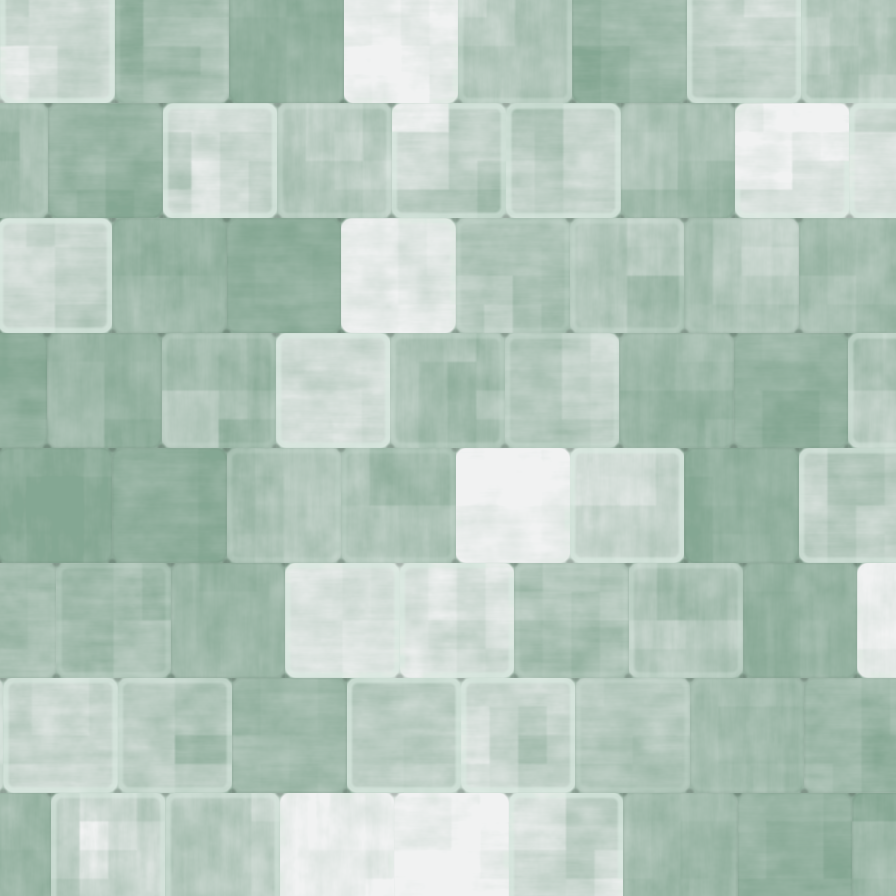
Write a WebGL 2 fragment shader that draws this pattern.

```glsl
#version 300 es
precision highp float;
// Rows of rounded square tiles in running bond, from sage green to white.
// Each tile hashes its own tone, then gets soft rectangular patches, brushed
// mottling, a pale rim and small dark dots where the corners meet.

uniform vec2 u_resolution;
out vec4 fragColor;

const vec2 TILE_COUNT = vec2(7.83, 7.8);
const float ROW_START = 0.1;
const float CORNER_RADIUS = 0.1;
const vec3 SAGE = vec3(0.565, 0.685, 0.615);
const vec3 WHITE = vec3(0.945, 0.95, 0.95);
const vec3 MINT = vec3(0.86, 0.925, 0.89);

float hash(vec2 p) {
  return fract(sin(dot(p, vec2(127.1, 311.7))) * 43758.545);
}

float valueNoise(vec2 p) {
  vec2 cell = floor(p);
  vec2 f = fract(p);
  f = f * f * (3.0 - 2.0 * f);
  float low = mix(hash(cell), hash(cell + vec2(1.0, 0.0)), f.x);
  float high = mix(hash(cell + vec2(0.0, 1.0)), hash(cell + 1.0), f.x);
  return mix(low, high, f.y);
}

float fbm(vec2 p) {
  float sum = 0.0;
  float weight = 0.5;
  for (int i = 0; i < 4; i++) {
    sum += weight * valueNoise(p);
    p = p * 2.03 + 17.3;
    weight *= 0.5;
  }
  return sum / 0.9375;
}

float roundedBox(vec2 p, vec2 halfSize, float radius) {
  vec2 q = abs(p) - halfSize + radius;
  return length(max(q, 0.0)) + min(max(q.x, q.y), 0.0) - radius;
}

// Base tone of a tile: 0 is sage, 1 is white
float tileTone(vec2 id) {
  return pow(hash(id + 3.7), 1.4);
}

// Sum of soft rectangles snapped to quarters of the tile
float patches(vec2 local, vec2 id) {
  float sum = 0.0;
  for (int i = 0; i < 5; i++) {
    vec2 seed = id * 1.7 + float(i) * vec2(5.3, 9.1);
    vec2 center = floor(vec2(hash(seed), hash(seed + 2.3)) * 5.0) / 4.0 - 0.5;
    vec2 halfSize = 0.25 + 0.25 * floor(vec2(hash(seed + 4.1), hash(seed + 6.7)) * 2.0);
    float d = roundedBox(local - center, halfSize, 0.01);
    float cover = 1.0 - smoothstep(-0.015, 0.015, d);
    sum += cover * (hash(seed + 8.9) - 0.5);
  }
  return sum;
}

// Cloudy wear with streaks along one axis, chosen per tile
float wear(vec2 p, vec2 id) {
  vec2 stretch = hash(id + 21.0) < 0.5 ? vec2(2.0, 16.0) : vec2(16.0, 2.0);
  float clouds = fbm(p * 5.0 + id * 3.1) - 0.5;
  float streaks = fbm(p * stretch + id * 5.7) - 0.5;
  return clouds + 0.6 * streaks;
}

void main() {
  vec2 uv = gl_FragCoord.xy / u_resolution;
  vec2 grid = uv * TILE_COUNT + vec2(0.0, ROW_START);

  // Running bond with a slight drift of each row
  float row = floor(grid.y);
  float shift = mod(row, 2.0) < 0.5 ? 0.46 : 0.0;
  shift += (hash(vec2(row, 4.0)) - 0.5) * 0.1;
  grid.x -= shift;
  vec2 id = vec2(floor(grid.x), row);
  vec2 local = fract(grid) - 0.5;

  // Tone inside the tile
  float base = tileTone(id);
  float contrast = 0.14 + 0.8 * base * (1.0 - base);
  float tone = base + contrast * patches(local, id);
  tone += (0.2 + 0.5 * contrast) * wear(grid, id);

  // Pale rim, strongest on mid and light tiles
  float edge = roundedBox(local, vec2(0.5), CORNER_RADIUS);
  float rim = smoothstep(-0.065, -0.03, edge) * smoothstep(0.12, 0.6, base);
  vec3 color = mix(SAGE, WHITE, clamp(tone, -0.12, 1.0));
  color = mix(color, max(color, MINT), 0.6 * rim);

  // Ground behind the rounded corners follows the darker side neighbour
  float side = local.x < 0.0 ? -1.0 : 1.0;
  float ground = 0.8 * min(base, tileTone(id + vec2(side, 0.0)));
  float cover = 1.0 - smoothstep(-0.008, 0.02, edge);
  color = mix(mix(SAGE, WHITE, ground), color, cover);

  // Faint joints and dark dots where corners meet
  float joint = smoothstep(-0.025, 0.0, edge) * (1.0 - smoothstep(0.1, 0.5, base));
  float dot0 = 1.0 - smoothstep(0.015, 0.05, length(0.5 - abs(local)));
  color *= 1.0 - 0.04 * joint - 0.16 * dot0;

  fragColor = vec4(color, 1.0);
}
```
